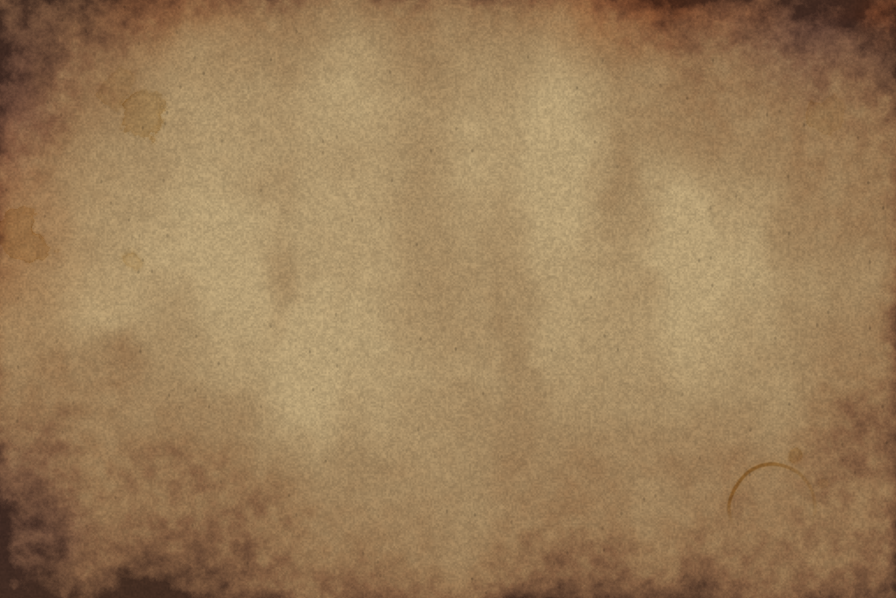
Write a WebGL 2 fragment shader that draws this texture.

```glsl
#version 300 es
precision highp float;
// Aged parchment: a tone field built from an edge vignette, soft blots and
// vertical streaks is roughened by noise and sent through a brown colour ramp.
// Liquid stains, a cup ring, specks and paper grain are laid on top.
uniform vec2 u_resolution;
out vec4 fragColor;

const float ASPECT = 1.497;
const float GRAIN = 0.13;
const float MOTTLE = 1.4;
const float SPECKLE = 2.6;
const float EDGE_DARK = 1.6;
const float EDGE_WIDTH = 0.03;
const vec3 RUST = vec3(1.06, 0.89, 0.77);
const vec3 PLUM = vec3(0.93, 0.92, 1.02);
const vec3 AMBER = vec3(0.86, 0.76, 0.56);
const vec2 RING_CENTER = vec2(1.29, 0.152);
const float RING_RADIUS = 0.072;
// Paper colours from clean to scorched
const vec3 RAMP[6] = vec3[6](
  vec3(0.715, 0.62, 0.455), vec3(0.63, 0.52, 0.37), vec3(0.58, 0.45, 0.31),
  vec3(0.50, 0.36, 0.25), vec3(0.40, 0.28, 0.20), vec3(0.26, 0.175, 0.13));
// Blots: centre, radius, added tone
const vec4 BLOTS[12] = vec4[12](
  vec4(0.00, 0.86, 0.13, 2.1), vec4(0.16, 1.00, 0.13, 1.8),
  vec4(1.38, 0.97, 0.15, 2.1), vec4(1.10, 1.02, 0.12, 1.5),
  vec4(0.00, 0.12, 0.11, 2.1), vec4(0.27, 0.00, 0.11, 1.2),
  vec4(1.15, 0.80, 0.11, 0.9), vec4(1.34, 0.64, 0.12, 0.9),
  vec4(0.20, 0.41, 0.07, 0.8), vec4(0.38, 0.25, 0.13, 0.6),
  vec4(1.46, 0.31, 0.08, 0.7), vec4(0.14, 0.46, 0.08, -0.9));
// Streaks: centre, half height, added tone
const vec4 STREAKS[9] = vec4[9](
  vec4(0.477, 0.55, 0.10, 0.7), vec4(0.860, 0.40, 0.14, 0.9),
  vec4(1.050, 0.69, 0.16, 0.8), vec4(0.735, 0.74, 0.20, 0.5),
  vec4(1.150, 0.63, 0.16, -0.9), vec4(0.960, 0.75, 0.20, -0.4),
  vec4(1.270, 0.61, 0.16, -0.6), vec4(0.530, 0.36, 0.12, -0.4),
  vec4(0.340, 0.72, 0.30, -0.5));
// Stains: centre, radius, strength
const vec4 STAINS[7] = vec4[7](
  vec4(0.245, 0.808, 0.034, 0.75), vec4(0.195, 0.852, 0.026, 0.35),
  vec4(0.043, 0.600, 0.042, 0.75), vec4(0.224, 0.568, 0.013, 0.45),
  vec4(1.381, 0.805, 0.031, 0.40), vec4(1.329, 0.237, 0.010, 0.80),
  vec4(1.374, 0.192, 0.008, 0.40));

float hash(vec2 p) {
  vec3 q = fract(vec3(p.xyx) * 0.1031);
  q += dot(q, q.yzx + 33.33);
  return fract((q.x + q.y) * q.z);
}
float noise(vec2 p) {
  vec2 i = floor(p), f = fract(p);
  f = f * f * (3.0 - 2.0 * f);
  return mix(mix(hash(i), hash(i + vec2(1, 0)), f.x),
             mix(hash(i + vec2(0, 1)), hash(i + vec2(1, 1)), f.x), f.y);
}
float fbm(vec2 p) {
  float sum = 0.0, amp = 0.5;
  for (int i = 0; i < 5; i++) {
    sum += amp * noise(p);
    p = mat2(1.6, 1.2, -1.2, 1.6) * p + 7.3;
    amp *= 0.56;
  }
  return sum / 1.07;
}
float glow(vec2 offset, vec2 radius) {
  vec2 q = offset / radius;
  return exp(-dot(q, q));
}
float paperTone(vec2 p, vec2 warped, float rough) {
  vec2 edge = min(p, vec2(ASPECT, 1.0) - p) * vec2(1.8, 1.0);
  float oval = length((p - vec2(0.75, 0.54)) / vec2(0.75, 0.52));
  float tone = 0.25 + 1.5 * smoothstep(0.5, 1.15, oval);
  tone += EDGE_DARK * exp(-min(edge.x, edge.y) / EDGE_WIDTH) * (0.3 + rough);
  tone += 0.7 * smoothstep(0.40, 0.18, warped.y);
  for (int i = 0; i < 12; i++)
    tone += BLOTS[i].w * glow(warped - BLOTS[i].xy, vec2(BLOTS[i].z));
  for (int i = 0; i < 9; i++)
    tone += STREAKS[i].w * glow(warped - STREAKS[i].xy, STREAKS[i].z * vec2(0.3, 1.0));
  // Mottling and speckle grow stronger in worn areas
  tone += MOTTLE * (rough - 0.5) * (0.6 + 0.4 * tone);
  tone += 0.7 * (noise(p * vec2(13.0, 2.5) + 4.0) - 0.5);
  tone += SPECKLE * (fbm(p * 48.0) - 0.5) * (0.12 + 0.88 * smoothstep(0.8, 3.2, tone));
  return clamp(tone, 0.0, 4.99);
}

void main() {
  vec2 p = gl_FragCoord.xy / u_resolution * vec2(ASPECT, 1.0);
  float pixel = 1.0 / u_resolution.y;
  vec2 warp = vec2(fbm(p * 10.0), fbm(p * 10.0 + 31.0)) - 0.5;
  vec2 ragged = vec2(fbm(p * 36.0 + 5.0), fbm(p * 36.0 + 47.0)) - 0.5;
  float tone = paperTone(p, p + 0.10 * warp, fbm(p * 7.0 + 12.0));
  int band = int(tone);
  vec3 color = mix(RAMP[band], RAMP[band + 1], fract(tone));
  // Rusty and plum-coloured edges
  vec2 w = p + 0.12 * warp;
  float rust = glow(w - vec2(1.10, 1.0), vec2(0.15, 0.06)) + glow(w - vec2(1.47, 1.0), vec2(0.09, 0.04))
             + 0.5 * glow(w - vec2(0.27, 1.0), vec2(0.10, 0.08)) + 0.4 * glow(w - vec2(0.0, 0.63), vec2(0.12, 0.2));
  float plum = glow(w - vec2(0.0, 0.83), vec2(0.08, 0.14)) + glow(w - vec2(1.36, 0.95), vec2(0.13, 0.09))
             + glow(w - vec2(0.0, 0.12), vec2(0.09, 0.12));
  color *= mix(vec3(1.0), RUST, min(rust, 1.0)) * mix(vec3(1.0), PLUM, min(plum, 1.0));
  // Ragged stains with a darker, broken rim
  for (int i = 0; i < 7; i++) {
    vec4 s = STAINS[i];
    float d = length(p - s.xy + (warp * 1.5 + ragged * 1.4) * s.z) - s.z;
    float body = 0.45 * smoothstep(0.004, -0.004, d) + (0.5 + 1.5 * ragged.x) * exp(-abs(d) / 0.003);
    color *= mix(vec3(1.0), AMBER, body * s.w);
  }
  // Cup ring, strongest on its upper left arc
  vec2 r = p - RING_CENTER;
  float ringDist = abs(length(r + warp * 0.008) - RING_RADIUS);
  float arc = smoothstep(-0.035, 0.02, r.y) * mix(0.85, 0.3, smoothstep(-0.02, 0.07, r.x));
  float ring = smoothstep(0.003 + pixel, 0.001, ringDist) + 0.3 * exp(-ringDist / 0.006);
  color *= mix(vec3(1.0), AMBER, ring * arc);
  // Sparse soft specks
  vec2 cell = floor(p * 45.0);
  vec2 spot = 0.25 + 0.5 * vec2(hash(cell + 3.1), hash(cell + 8.7));
  float speck = smoothstep(0.15, 0.02, length((fract(p * 45.0) - spot) * vec2(1.0, 0.7)));
  color *= 1.0 - 0.16 * speck * step(0.95, hash(cell + 51.0));
  // Paper grain
  float grain = noise(p * 340.0) + 0.6 * noise(p * 190.0 + 9.0) + 0.25 * noise(p * 90.0) - 0.925;
  fragColor = vec4(color * (1.0 + GRAIN * grain), 1.0);
}
```
